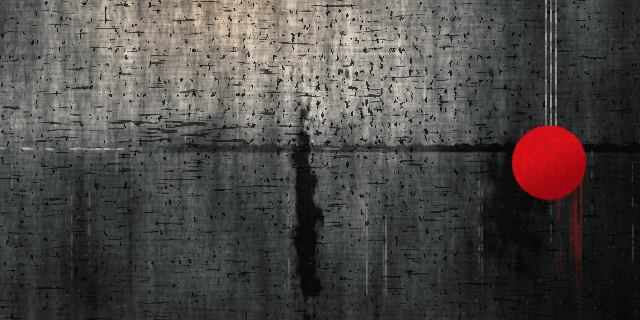
A Shadertoy shader for this background:

```glsl
vec2 hash2(vec2 cell) {
    vec3 q = fract(cell.xyx * vec3(0.1031, 0.103, 0.0973));
    q += dot(q, q.yzx + 33.33);
    return fract((q.xx + q.yz) * q.zy);
}

float corner(vec2 cell, vec2 offset) {
    float angle = 6.2832 * hash2(cell).x;
    return dot(vec2(cos(angle), sin(angle)), offset);
}

float gradientNoise(vec2 p) {
    vec2 i = floor(p), f = fract(p), e = vec2(1, 0);
    vec2 u = f * f * f * (f * (f * 6.0 - 15.0) + 10.0);
    return 1.4 * mix(mix(corner(i, f), corner(i + e, f - e), u.x),
                     mix(corner(i + e.yx, f - e.yx), corner(i + 1.0, f - 1.0), u.x), u.y);
}

float fbm(vec2 p) {
    float sum = 0.0, amplitude = 0.6;
    for (int i = 0; i < 5; i++) {
        sum += amplitude * gradientNoise(p);
        p = mat2(2.0, 0.15, -0.15, 2.0) * p + 17.3;
        amplitude *= 0.55;
    }
    return sum;
}

// Soft elliptical patch of tone
float patchAt(vec2 p, vec2 center, vec2 size) {
    vec2 q = (p - center) / size;
    return exp(-dot(q, q));
}

// Vertical line with soft ends
float strand(vec2 p, float x, float low, float high, float width) {
    float pixel = 1.0 / iResolution.y;
    return (1.0 - smoothstep(width, width + pixel, abs(p.x - x)))
         * smoothstep(low, low + 0.05, p.y) * (1.0 - smoothstep(high - 0.03, high, p.y));
}

float wallTone(vec2 p) {
    vec2 warped = p + 0.05 * vec2(fbm(p * 5.0), fbm(p * 5.0 + 40.0));
    float upper = smoothstep(0.43, 0.64, warped.y + 0.04 * fbm(p * vec2(14, 3)));
    float tone = mix(mix(0.17, 0.25, smoothstep(0.0, 0.45, p.y)), 0.43, upper);

    // Broad lights and darks
    tone += 0.17 * patchAt(warped, vec2(0.65, 1.0), vec2(0.5, 0.33));
    tone += 0.13 * patchAt(warped, vec2(1.1, 0.78), vec2(0.3, 0.24));
    tone += 0.14 * patchAt(warped, vec2(1.06, 0.64), vec2(0.11, 0.08));
    tone += 0.07 * patchAt(warped, vec2(0.22, 0.65), vec2(0.2, 0.16));
    tone += 0.06 * patchAt(warped, vec2(1.12, 0.36), vec2(0.12, 0.2));
    tone += 0.06 * patchAt(warped, vec2(0.55, 0.3), vec2(0.15, 0.25));
    tone -= 0.09 * patchAt(warped, vec2(0.27, 0.2), vec2(0.12, 0.2));
    tone -= 0.13 * patchAt(warped, vec2(0.65, 0.57), vec2(0.25, 0.05));
    tone -= 0.12 * patchAt(warped, vec2(0.0, 1.0), vec2(0.18, 0.4));
    tone *= mix(1.0, 0.4, smoothstep(1.3, 1.72, warped.x));
    tone *= mix(1.0, 0.65, smoothstep(1.8, 1.98, p.x));
    tone += 0.1 * patchAt(p, vec2(1.86, 0.98), vec2(0.12, 0.2));

    // Brushed vertical streaks and grain
    tone *= 1.0 + 0.4 * fbm(p * vec2(26, 2.5)) + 0.35 * fbm(p * vec2(7, 4) + 9.0);
    tone *= 1.0 + 0.3 * fbm(p * vec2(90, 35)) + 0.22 * fbm(p * vec2(6, 110));

    // Broken dark seams, vertical then horizontal
    float wear = fbm(p * vec2(28, 11) + 5.0);
    float column = patchAt(p, vec2(0.958 + 0.02 * fbm(vec2(3, p.y * 5.0)), 0.3), vec2(0.045, 0.4));
    tone *= 1.0 - 0.8 * smoothstep(0.3, 0.75, column + 0.7 * wear);
    float seam = exp(-pow((p.y - 0.536 - 0.008 * wear) / 0.013, 2.0));
    float seamReach = smoothstep(0.4, 0.6, p.x) * (0.55 + 0.45 * smoothstep(1.3, 1.45, p.x));
    tone *= 1.0 - 0.8 * seamReach * smoothstep(0.2, 0.65, seam + 0.6 * wear);
    float shade = patchAt(p, vec2(1.6, 0.36), vec2(0.11, 0.23));
    tone *= 1.0 - 0.65 * smoothstep(0.25, 0.8, shade + 0.6 * wear);

    // Chipped flecks, dark around the middle and pale near the seam
    float flecks = fbm(p * vec2(65, 42) + 71.0);
    float chipped = patchAt(p, vec2(1.1, 0.68), vec2(0.42, 0.3));
    tone *= 1.0 - 0.75 * smoothstep(0.36, 0.47, flecks + 0.13 * chipped);
    float scrape = fbm(p * vec2(9, 85));
    float scraped = patchAt(p, vec2(0.62, 0.59), vec2(0.26, 0.06));
    tone *= 1.0 - 0.6 * smoothstep(0.3, 0.5, scrape + 0.3 * scraped);
    float pale = smoothstep(0.4, 0.55, fbm(p * vec2(50, 60) + 31.0));
    return tone + pale * (0.08 + 0.2 * patchAt(p, vec2(1.06, 0.57), vec2(0.16, 0.13)));
}

void mainImage(out vec4 fragColor, in vec2 fragCoord) {
    vec2 p = fragCoord / iResolution.y;
    p.x *= 2.0 * iResolution.y / iResolution.x;
    float pixel = 1.0 / iResolution.y;
    float tone = clamp(wallTone(p), 0.03, 0.8);
    vec3 tint = mix(vec3(0.96, 1.01, 1.02), vec3(1.02, 1.0, 0.96), smoothstep(0.2, 0.6, tone));
    vec3 color = tone * tint;
    color *= mix(vec3(1), vec3(1.08, 0.99, 0.9), patchAt(p, vec2(0.7, 1.0), vec2(0.4, 0.25)));

    // Pale scratches along the seam and scattered thin runs
    float broken = smoothstep(-0.15, 0.2, fbm(p * vec2(18, 30) + 3.0));
    float line = 1.0 - smoothstep(0.002, 0.002 + pixel, abs(p.y - 0.535 - 0.004 * fbm(p * 9.0)));
    float lineReach = 1.0 - smoothstep(0.38, 0.5, p.x) + 0.5 * patchAt(p, vec2(1.06, 0.535), vec2(0.1));
    color = mix(color, vec3(0.72, 0.73, 0.71), 0.85 * line * broken * lineReach);
    for (float i = 0.0; i < 16.0; i++) {
        vec2 seed = hash2(vec2(i, 7.0));
        float x = (i + seed.x) * 0.125, low = seed.y * 0.6;
        color += 0.13 * broken * strand(p, x + 0.002 * fbm(vec2(i, p.y * 6.0)), low, low + 0.35, 0.001);
    }
    float runs = strand(p, 0.365, 0.44, 0.54, 0.002) + strand(p, 1.146, 0.05, 0.36, 0.001)
               + strand(p, 1.206, 0.06, 0.34, 0.001);
    color = mix(color, vec3(0.6), 0.6 * runs * (0.4 + 0.6 * broken));

    // Threads above the disc
    for (float i = 0.0; i < 3.0; i++) {
        float thread = strand(p, 1.706 + 0.0155 * i, 0.57, 1.1, 0.0015);
        color = mix(color, vec3(0.68, 0.67, 0.64), thread * (0.45 + 0.4 * broken));
    }

    // Red drips below the disc
    float drips = strand(p, 1.805, 0.03, 0.45, 0.012) * 0.75 + strand(p, 1.745, 0.12, 0.42, 0.007) * 0.5
                + strand(p, 1.785, 0.18, 0.43, 0.003) * 0.6;
    drips *= smoothstep(-0.4, 0.3, fbm(p * vec2(70, 6))) * smoothstep(-0.05, 0.4, p.y);
    color = mix(color, vec3(0.5, 0.1, 0.08), drips);

    // Painted red disc
    vec2 fromDisc = p - vec2(1.716, 0.492);
    float edge = length(fromDisc) - 0.116 + 0.002 * fbm(p * 45.0);
    vec3 red = mix(vec3(0.6, 0.03, 0.06), vec3(0.82, 0.06, 0.09),
                   smoothstep(-0.11, 0.06, fromDisc.y - 0.5 * fromDisc.x));
    red *= 1.0 + 0.12 * fbm(p * vec2(60, 40));
    color = mix(color, red, 1.0 - smoothstep(-pixel, pixel, edge));
    fragColor = vec4(clamp(color, 0.0, 1.0), 1.0);
}
```
